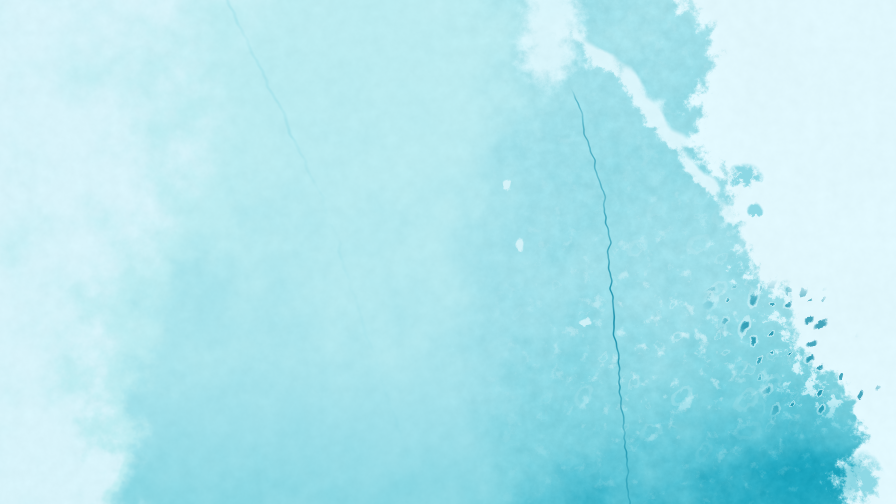
Reproduce this texture procedurally as a WebGL 1 fragment shader.

```glsl
precision highp float;
uniform vec2 u_resolution;
#define EDGE_RAGGED 0.09
#define GRAIN 0.05
#define MOTTLE 0.13
#define CRACK_WIDTH 0.003
#define FLECK_SCALE 29.0
#define STREAK_WIDTH 0.019
#define SNOW vec3(0.88, 0.97, 0.992)
#define DEEP_TEAL vec3(0.07, 0.55, 0.66)

vec2 hash2(vec2 p) {
  vec3 q = fract(p.xyx * vec3(0.1031, 0.103, 0.0973));
  q += dot(q, q.yzx + 33.33);
  return fract((q.xx + q.yz) * q.zy);
}

float corner(vec2 i, vec2 f, vec2 o) {
  return dot(hash2(i + o) * 2.0 - 1.0, f - o);
}

float gradientNoise(vec2 p) {
  vec2 i = floor(p), f = fract(p), o = vec2(1.0, 0.0);
  vec2 u = f * f * f * (f * (f * 6.0 - 15.0) + 10.0);
  return mix(mix(corner(i, f, o.yy), corner(i, f, o.xy), u.x),
             mix(corner(i, f, o.yx), corner(i, f, o.xx), u.x), u.y);
}

float fbm(vec2 p) {
  float sum = 0.0, amp = 0.6;
  for (int i = 0; i < 5; i++) {
    sum += amp * gradientNoise(p);
    p = mat2(1.6, 1.2, -1.2, 1.6) * p + 7.3;
    amp *= 0.58;
  }
  return sum;
}

// Pale ice at 0, deep water at 1
vec3 iceTone(float t) {
  vec3 c = mix(vec3(0.845, 0.955, 0.982), vec3(0.735, 0.925, 0.945), smoothstep(0.0, 0.27, t));
  c = mix(c, vec3(0.62, 0.875, 0.915), smoothstep(0.25, 0.48, t));
  c = mix(c, vec3(0.50, 0.83, 0.88), smoothstep(0.45, 0.66, t));
  c = mix(c, vec3(0.36, 0.77, 0.84), smoothstep(0.64, 0.82, t));
  return mix(c, vec3(0.11, 0.65, 0.75), smoothstep(0.78, 1.0, t));
}

float glow(vec2 p, vec2 center, vec2 radius) {
  vec2 d = (p - center) / radius;
  return exp(-dot(d, d));
}

// Scattered tilted ellipses: x is the body, y the rim
vec2 flecks(vec2 q, float density) {
  vec2 result = vec2(0.0);
  for (int k = 0; k < 9; k++) {
    vec2 g = floor(q) + vec2(mod(float(k), 3.0), floor(float(k) / 3.0)) - 1.0;
    vec2 r = hash2(g + 41.0), d = q - g - 0.15 - 0.7 * hash2(g);
    float a = 0.4 + 1.6 * r.x;
    d = mat2(cos(a), -sin(a), sin(a), cos(a)) * d;
    float dist = length(d * vec2(1.0, 1.7)) / (0.12 + 0.3 * r.y * r.y);
    vec2 shape = smoothstep(vec2(1.2, 0.5), vec2(0.6, 0.15), vec2(dist, abs(dist - 1.3)));
    result = max(result, shape * step(r.x, density));
  }
  return result;
}

void main() {
  vec2 p = gl_FragCoord.xy / u_resolution.y;
  float x = p.x, y = p.y;
  float broad = fbm(p * 3.5), medium = fbm(p * 11.0 + 5.0), fine = fbm(p * 42.0 + 19.0);
  vec2 warped = p + vec2(0.014, 0.02) * vec2(medium, fine);

  // Water depth
  float right = smoothstep(0.85, 1.2, x + 0.15 * broad);
  float depth = 0.23 + 0.2 * (1.0 - y) + 0.14 * smoothstep(0.3, 0.0, y + 0.15 * broad);
  depth += 0.19 * right + 0.22 * glow(p, vec2(1.58, 0.06), vec2(0.24, 0.18));
  depth += 0.13 * glow(p, vec2(1.2, 0.0), vec2(0.12, 0.08));
  depth += MOTTLE * (broad + 0.8 * medium) * (0.7 + 0.7 * right);

  // Soft frost on the left
  float frostEdge = 0.22 + 0.15 * smoothstep(0.25, 0.65, y);
  float frostSoft = mix(0.07, 0.2, smoothstep(0.05, 0.7, y));
  float water = smoothstep(-frostSoft, frostSoft, x - frostEdge + 0.13 * (broad + medium));
  depth = mix(0.05 + 0.16 * (broad + medium) + 0.1 * glow(p, vec2(0.22, 0.88), vec2(0.1)), depth, water);
  vec3 color = iceTone(depth) + GRAIN * fine * (0.5 + 0.7 * right);

  // Frosted crust, pits and chips
  float crust = glow(p, vec2(1.34, 0.34), vec2(0.24, 0.2));
  float flakes = smoothstep(0.1, 0.4, fbm(p * 34.0 + 3.0) + 0.3 * medium);
  color = mix(color, SNOW, flakes * (0.5 * crust + 0.12 * right));
  color = mix(color, SNOW, 0.3 * flecks(warped * 22.0 + 7.0, 0.35).y * crust);
  float chips = glow(warped, vec2(1.007, 0.634), vec2(0.008, 0.012))
    + glow(warped, vec2(1.032, 0.515), vec2(0.007, 0.014)) + glow(warped, vec2(1.162, 0.362), vec2(0.012, 0.008));
  color = mix(color, SNOW, 0.75 * smoothstep(0.25, 0.6, chips + 0.5 * fine * chips));

  // Snow bank with a ragged shore
  float shore = 1.382 + 0.61 * clamp(0.72 - y, 0.0, 0.52) - 0.15 * max(0.2 - y, 0.0);
  shore += 0.032 * exp(-pow((y - 0.9) / 0.06, 2.0)) - 0.03 * smoothstep(0.94, 1.0, y);
  float bank = x - shore;
  float zone = smoothstep(0.12, 0.24, y) * smoothstep(0.6, 0.45, y);
  float snow = smoothstep(-0.016, 0.018, bank + EDGE_RAGGED * (medium + 0.7 * fine) + 0.03 * zone);
  float spatter = smoothstep(0.0, 0.22, fine + 0.4 * medium + 2.5 * (bank + 0.05));
  snow = max(snow, 0.85 * spatter * zone * smoothstep(-0.22, -0.05, bank));
  vec3 snowColor = SNOW + 0.02 * (broad + fine);
  color = mix(color, snowColor, snow);

  // Snow patch and broken diagonal streak
  float drift = glow(p, vec2(1.09, 0.95), vec2(0.07, 0.14)) + 0.6 * medium + 0.35 * fine;
  color = mix(color, snowColor, 0.85 * smoothstep(0.3, 0.85, drift));
  vec2 rel = warped - vec2(1.134, 0.938);
  float along = dot(rel, vec2(0.666, -0.746));
  float across = dot(rel, vec2(0.746, 0.666)) - 0.012 * sin(along * 8.0);
  float lumps = gradientNoise(vec2(along * 19.0, across * 24.0) + 2.0);
  float width = STREAK_WIDTH * (0.65 + 2.4 * lumps + 1.2 * fine) + 0.014 * exp(-pow((along - 0.228) / 0.025, 2.0));
  float streak = smoothstep(0.011, -0.009, abs(across) - width);
  streak *= smoothstep(-0.06, 0.03, along) * smoothstep(0.62, 0.45, along);
  color = mix(color, snowColor, 0.9 * streak);

  // Dark flecks and exposed water
  vec2 dark = flecks(warped * FLECK_SCALE, 0.62);
  float fleckZone = smoothstep(0.15, 0.2, y) * smoothstep(0.46, 0.38, y)
    * smoothstep(-0.2, -0.12, bank) * smoothstep(0.09, 0.03, bank);
  color = mix(color, snowColor, 0.5 * dark.y * fleckZone);
  color = mix(color, DEEP_TEAL, 0.75 * dark.x * fleckZone);
  float pools = glow(warped, vec2(1.475, 0.655), vec2(0.035, 0.024))
    + glow(warped, vec2(1.5, 0.583), vec2(0.014)) + 0.8 * glow(warped, vec2(1.71, 0.05), vec2(0.045, 0.06));
  color = mix(color, iceTone(0.72), 0.75 * smoothstep(0.3, 0.7, pools * (1.0 + medium + 1.6 * fine)));

  // Crack and faint seam
  float wobble = 0.012 * gradientNoise(vec2(y * 16.0, 3.0)) + 0.007 * gradientNoise(vec2(y * 55.0, 9.0));
  float crackX = 1.25 - 0.085 * y - 0.22 * max(y - 0.62, 0.0) + wobble;
  float crack = smoothstep(CRACK_WIDTH, 0.0, abs(x - crackX)) * smoothstep(0.83, 0.79, y);
  crack *= 0.5 + 0.4 * exp(-pow((y - 0.37) / 0.12, 2.0)) + 0.5 * gradientNoise(vec2(y * 24.0, 5.0));
  color = mix(color, DEEP_TEAL, clamp(crack, 0.0, 1.0));
  float seamX = 0.451 + 0.48 * min(1.0 - y, 0.39) + 0.33 * max(0.61 - y, 0.0) + wobble;
  float seam = smoothstep(0.006, 0.0, abs(x - seamX)) * (0.1 + 0.15 * smoothstep(0.6, 0.8, y) + 0.4 * medium);
  color = mix(color, iceTone(0.6), max(seam, 0.0));
  gl_FragColor = vec4(clamp(color, 0.0, 1.0), 1.0);
}
```
